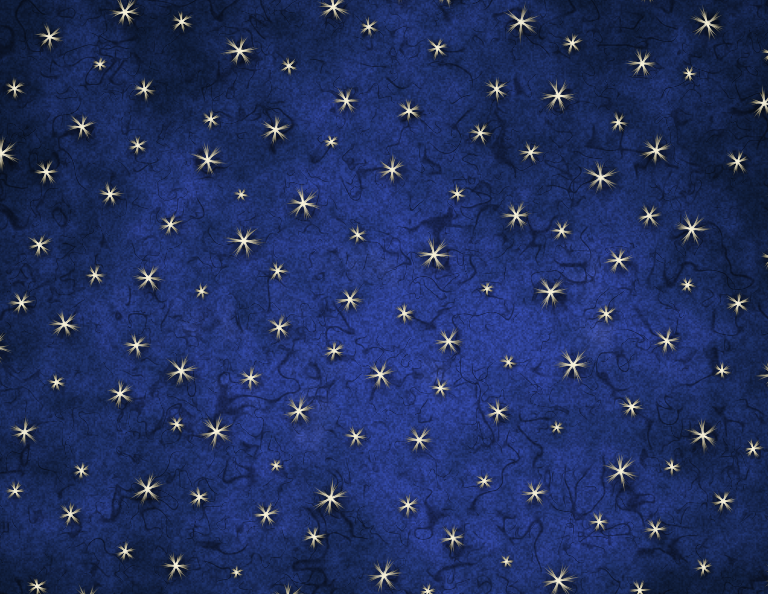
This pattern is drawn by a WebGL 2 fragment shader. Its source:

```glsl
#version 300 es
precision highp float;
// Gold straw stars scattered over dark blue fibrous paper.
// Paper: vignette, clouds, ridged-noise fibres and grain. Stars: one per cell
// of a tilted, jittered grid, each made of six sheaves of fraying hairs.
uniform vec2 u_resolution;
out vec4 outColor;

const float TAU = 6.2831853;
const float CELL = 0.105;
const int ARMS = 6;
const int HAIRS = 6;
const vec3 DEEP_BLUE = vec3(0.055, 0.105, 0.215);
const vec3 MID_BLUE = vec3(0.11, 0.18, 0.39);
const vec3 BRIGHT_BLUE = vec3(0.175, 0.25, 0.58);
const vec3 LILAC = vec3(0.36, 0.41, 0.67);
const vec3 CREAM = vec3(0.97, 0.95, 0.86);
const vec3 STRAW = vec3(0.66, 0.61, 0.44);

float hash(vec2 p) {
  vec3 q = fract(p.xyx * vec3(0.1031, 0.1030, 0.0973));
  q += dot(q, q.yzx + 33.33);
  return fract((q.x + q.y) * q.z);
}

mat2 rotation(float angle) {
  float c = cos(angle), s = sin(angle);
  return mat2(c, s, -s, c);
}

float noise(vec2 p) {
  vec2 i = floor(p), f = fract(p);
  f = f * f * (3.0 - 2.0 * f);
  return mix(mix(hash(i), hash(i + vec2(1, 0)), f.x),
             mix(hash(i + vec2(0, 1)), hash(i + vec2(1, 1)), f.x), f.y);
}

float fbm(vec2 p) {
  float sum = 0.0, weight = 0.5;
  for (int i = 0; i < 5; i++) {
    sum += weight * noise(p);
    p = rotation(0.6) * p * 2.03 + 17.0;
    weight *= 0.5;
  }
  return sum;
}

// Thin broken squiggles along the mid level of a warped noise field.
float fibres(vec2 p, float scale) {
  vec2 q = p * scale;
  q += 1.5 * vec2(noise(q * 0.7 + 5.0), noise(q * 0.7 + 41.0));
  float ridge = 1.0 - smoothstep(0.0, 0.09, abs(noise(q) - 0.5));
  return ridge * smoothstep(0.45, 0.7, noise(q * 0.6 + 90.0));
}

vec3 paper(vec2 p, float aspect) {
  vec2 fromGlow = (p - vec2(0.53 * aspect, 0.41)) * vec2(0.85, 0.9);
  float light = 1.04 - length(fromGlow) / 0.7;
  light += 0.9 * (fbm(p * 7.0) - 0.48) + 0.5 * (fbm(p * 34.0 + 60.0) - 0.48);
  vec3 color = mix(DEEP_BLUE, MID_BLUE, smoothstep(-0.1, 0.5, light));
  color = mix(color, BRIGHT_BLUE, smoothstep(0.35, 1.0, light));
  float worn = smoothstep(0.5, 0.8, fbm(p * 11.0 + 130.0)) * smoothstep(0.5, 1.1, light);
  color = mix(color, LILAC, 0.4 * worn);
  float dark = max(fibres(p, 38.0), 0.8 * fibres(p + 7.0, 70.0));
  color *= 1.0 - 0.42 * dark;
  float grain = noise(p * 390.0) + 0.6 * noise(p * 190.0 + 30.0) - 0.8;
  return color * (1.0 + 0.36 * grain);
}

// Draws one star of the given radius, q being relative to its centre.
vec3 drawStar(vec3 color, vec2 q, float radius, vec2 seed, float pixel) {
  vec2 shade = q - radius * vec2(0.1, -0.12);
  color *= 1.0 - 0.42 * (1.0 - smoothstep(0.1, 1.0, length(shade) / radius));
  float turn = TAU * hash(seed + 3.7);
  for (int arm = 0; arm < ARMS; arm++) {
    float wobble = 0.3 * (hash(seed + float(arm) * 5.3) - 0.5);
    vec2 a = rotation(-turn - wobble - TAU * float(arm) / float(ARMS)) * q;
    if (a.x < 0.0) continue;
    for (int hair = 0; hair < HAIRS; hair++) {
      float pick = hash(seed * 1.7 + vec2(arm, hair) * 9.1);
      float side = (float(hair) + pick) / float(HAIRS) - 0.5;
      float reach = radius * (1.0 - 0.5 * abs(side) - 0.35 * fract(pick * 7.0));
      float along = a.x / reach;
      float bend = a.x * side * (0.12 + 0.85 * a.x / radius);
      float width = mix(0.0011, 0.0003, min(along, 1.0));
      float cover = clamp((width - abs(a.y - bend)) / pixel + 0.5, 0.0, 1.0);
      cover *= 1.0 - smoothstep(0.55, 1.0, along);
      vec3 tint = mix(CREAM, STRAW, smoothstep(0.1, 0.8, along));
      color = mix(color, tint * (0.75 + 0.35 * pick), 0.85 * cover);
    }
  }
  float core = 1.0 - smoothstep(0.04, 0.2, length(q) / radius);
  return mix(color, CREAM, 0.8 * core);
}

void main() {
  float pixel = 1.0 / u_resolution.y;
  vec2 p = gl_FragCoord.xy * pixel;
  vec3 color = paper(p, u_resolution.x * pixel);

  // Stars of the nine nearest cells; alternate cells favour larger ones.
  vec2 g = rotation(0.36) * p / CELL + 40.0;
  for (int k = 0; k < 9; k++) {
    vec2 cell = floor(g) + vec2(k % 3, k / 3) - 1.0;
    vec2 jitter = vec2(hash(cell + 11.3), hash(cell + 57.9)) - 0.5;
    vec2 q = (g - cell - 0.5 - 0.4 * jitter) * CELL;
    float parity = mod(cell.x + cell.y, 2.0);
    float radius = 0.015 + 0.012 * parity + 0.016 * hash(cell + 83.1);
    if (length(q) < 1.2 * radius) color = drawStar(color, q, radius, cell, pixel);
  }
  outColor = vec4(color, 1.0);
}
```
